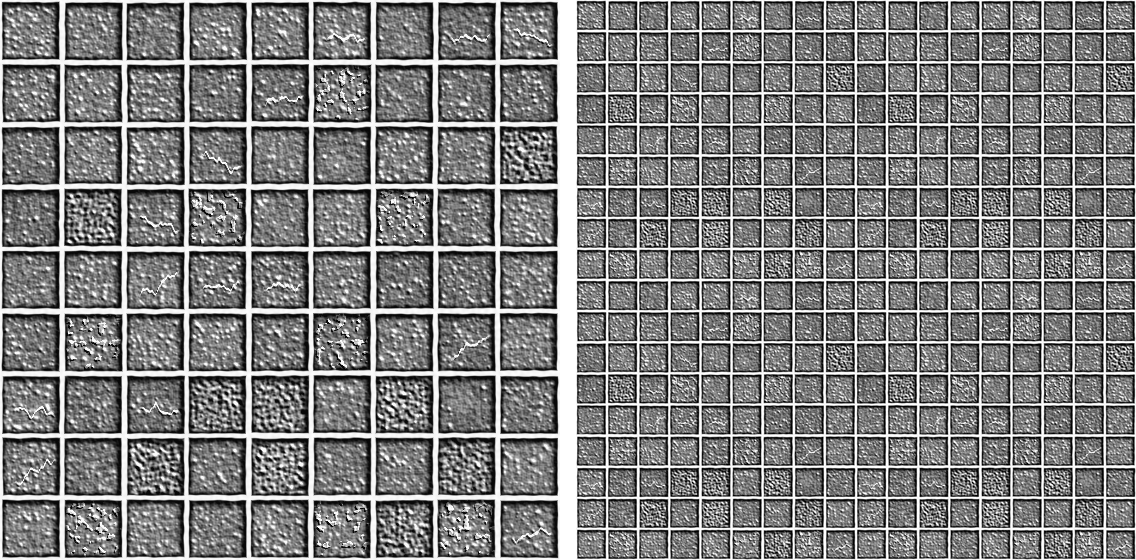
Left, the tile; right, the same tile 2 across and 2 down.
This texture map is drawn by a WebGL 1 fragment shader. Its source:

```glsl
precision highp float;

uniform vec2 u_resolution;

const float TILES = 9.0;
const float HALF_TILE = 0.458;
const vec2 LIGHT = vec2(0.64, 0.77);

float hash(vec2 p) {
  vec3 q = fract((p.xyx + 17.3) * vec3(0.1031, 0.1030, 0.0973));
  q += dot(q, q.yzx + 33.33);
  return fract((q.x + q.y) * q.z);
}

vec2 hash2(vec2 p) {
  return vec2(hash(p), hash(p + vec2(57.3, 19.1)));
}

float cornerSlope(vec2 corner, vec2 offset, float period) {
  float angle = 6.2832 * hash(mod(corner, period));
  return dot(vec2(cos(angle), sin(angle)), offset);
}

// Gradient noise that wraps after a whole number of cells
float gradNoise(vec2 p, float period) {
  vec2 i = floor(p);
  vec2 f = p - i;
  vec2 w = f * f * f * (f * (f * 6.0 - 15.0) + 10.0);
  vec2 e = vec2(1.0, 0.0);
  float low = mix(cornerSlope(i, f, period), cornerSlope(i + e, f - e, period), w.x);
  float high = mix(cornerSlope(i + e.yx, f - e.yx, period), cornerSlope(i + 1.0, f - 1.0, period), w.x);
  return mix(low, high, w.y);
}

// Slope of the noise towards the light
float grain(vec2 uv, float period, vec2 light) {
  vec2 p = uv * period;
  return gradNoise(p - light * 0.32, period) - gradNoise(p + light * 0.32, period);
}

// Scattered grit: bright bead with a shadow behind it
float grit(vec2 uv, float period, float density, vec2 light) {
  vec2 p = uv * period;
  float sum = 0.0;
  for (int y = -1; y <= 1; y++) {
    for (int x = -1; x <= 1; x++) {
      vec2 cell = floor(p) + vec2(float(x), float(y));
      vec2 key = mod(cell, period);
      vec2 d = p - cell - 0.15 - 0.7 * hash2(key);
      float size = hash(key + 31.7);
      float radius = mix(0.17, 0.36, size * size);
      vec2 axis = vec2(dot(d, light), 0.75 * dot(d, vec2(-light.y, light.x))) / radius;
      vec2 behind = axis + vec2(1.3, 0.0);
      float bead = exp(-dot(axis, axis)) - 0.45 * exp(-dot(behind, behind));
      sum += bead * step(hash(key + 83.1), density) * mix(0.35, 1.0, size);
    }
  }
  return sum;
}

float between(float value, float low, float high) {
  return step(low, value) * step(value, high);
}

// Ragged flakes, denser towards the top of a tile
float flakes(vec2 f, vec2 seed) {
  float n = gradNoise(f * 8.0 + seed, 256.0) + 0.45 * gradNoise(f * 19.0 + seed, 256.0);
  return smoothstep(0.2, 0.34, n + 0.2 * f.y);
}

// Wandering raised crack across part of a tile
float crack(vec2 f, vec2 seed, float tilt) {
  float bend = 0.2 * gradNoise(vec2(f.x * 5.0, 0.4) + seed, 256.0)
             + 0.07 * gradNoise(vec2(f.x * 16.0, 0.7) + seed, 256.0);
  float width = 0.017 + 0.014 * gradNoise(f * 9.0 + seed, 256.0);
  float line = 1.0 - smoothstep(width * 0.4, width * 1.8, abs(f.y + 0.1 - tilt * f.x - bend));
  return line * (1.0 - smoothstep(0.25, 0.36, abs(f.x - 0.06)));
}

// Recess shadow, deeper below the top and right walls
float recess(vec2 f, float ragged) {
  vec2 far = HALF_TILE - f + ragged;
  vec2 near = HALF_TILE + f + ragged;
  vec2 shade = smoothstep(0.012, 0.135, far) * smoothstep(0.0, 0.075, near);
  return shade.x * shade.y;
}

void main() {
  vec2 uv = gl_FragCoord.xy / u_resolution;
  vec2 id = floor(uv * TILES);
  vec2 seed = floor(hash2(id + 5.0) * 90.0) + 40.5;
  float pixel = TILES / min(u_resolution.x, u_resolution.y);

  // Tile outline, slightly uneven
  vec2 wobble = vec2(gradNoise(uv * 36.0, 36.0), gradNoise(uv.yx * 45.0, 45.0));
  vec2 f = fract(uv * TILES) - 0.5 + 0.016 * wobble + 0.014 * (hash2(id + 71.0) - 0.5);
  float ragged = 0.025 * gradNoise(uv * 90.0, 90.0);
  float edge = max(abs(f.x), abs(f.y)) - HALF_TILE + 0.25 * ragged;

  // Kind of wear on this tile
  float kind = hash(id + 3.7);
  float rough = between(kind, 0.0, 0.09);
  float flaked = between(kind, 0.09, 0.2);
  float cracked = between(kind, 0.2, 0.33);
  float smoothed = between(kind, 0.33, 0.41);

  // Grey face with mottling and relief
  float face = 0.46 + 0.07 * (hash(id + 23.0) - 0.5) + 0.09 * gradNoise(f * 4.0 + seed, 256.0);
  float patchRadius = length(f - 0.3 * (hash2(id + 9.0) - 0.5));
  face += smoothed * 0.09 * (1.0 - smoothstep(0.15, 0.22, patchRadius + ragged));
  float relief = mix(0.26, 0.75, rough) * grain(uv, 117.0, LIGHT) + 0.16 * grain(uv, 234.0, LIGHT);
  float density = mix(0.4, 0.78, hash(id + 47.0)) * (1.0 - 0.75 * smoothed);
  float beads = grit(uv, 99.0, density, LIGHT) * mix(0.55, 0.85, hash(id + 61.0));

  // Raised wear catches light and throws shadow
  float tilt = hash(id + 13.0) - 0.4;
  vec2 toLight = f + LIGHT * 0.03;
  float wear = flaked * (flakes(f, seed) - 0.65 * flakes(toLight, seed));
  wear += cracked * (crack(f, seed, tilt) - 0.4 * crack(toLight, seed, tilt));

  float shade = recess(f, ragged);
  float tile = face * shade + (relief + beads + 0.75 * wear) * mix(0.25, 1.0, shade);

  // Pale grout between the tiles
  float grout = 0.97 + 0.05 * gradNoise(uv * 126.0, 126.0);
  float cover = smoothstep(-0.006 - pixel * 0.6, 0.006 + pixel * 0.6, edge);
  float tone = mix(clamp(tile, 0.03, 0.98), grout, cover);
  gl_FragColor = vec4(vec3(clamp(tone, 0.0, 1.0)), 1.0);
}
```
